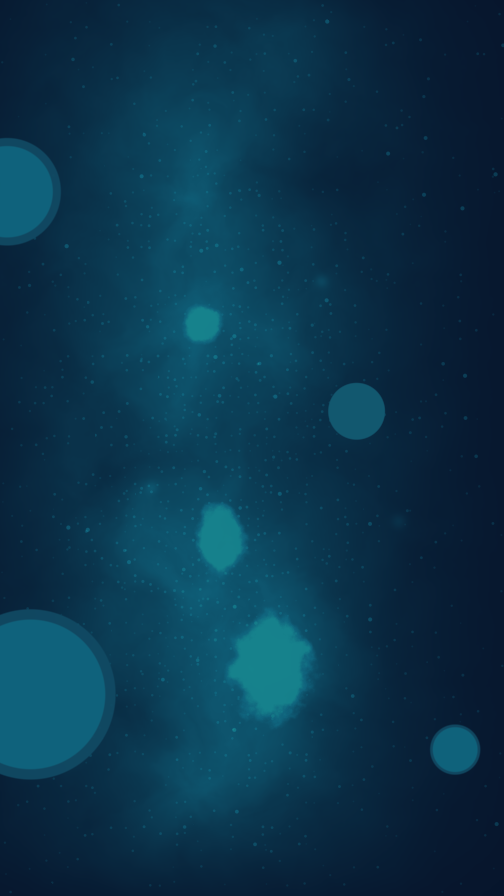
This background is drawn by a WebGL 2 fragment shader. Its source:

```glsl
#version 300 es
precision highp float;
// Teal nebula on a night sky, with dust, stars and four flat moons.
// A scalar light field (soft glows shaped by gradient noise) is mapped
// through a colour ramp; stars and anti-aliased discs are laid on top.

uniform vec2 u_resolution;
out vec4 fragColor;

const vec3 NIGHT = vec3(0.025, 0.08, 0.17);
const vec3 OCEAN = vec3(0.06, 0.39, 0.49);
const vec3 TEAL = vec3(0.09, 0.53, 0.56);
const vec3 RIM = vec3(0.065, 0.29, 0.39);
const vec3 HAZE = vec3(0.07, 0.35, 0.44);

vec2 hash2(vec2 p) {
  vec3 q = fract(p.xyx * vec3(0.1031, 0.1030, 0.0973));
  q += dot(q, q.yzx + 33.33);
  return fract((q.xx + q.yz) * q.zy);
}

float cornerSlope(vec2 cell, vec2 corner, vec2 f) {
  return dot(hash2(cell + corner + 57.0) * 2.0 - 1.0, f - corner);
}

// Gradient noise, roughly -0.7 to 0.7
float noise(vec2 p) {
  vec2 i = floor(p), f = p - i;
  vec2 w = f * f * f * (f * (f * 6.0 - 15.0) + 10.0);
  float low = mix(cornerSlope(i, vec2(0, 0), f), cornerSlope(i, vec2(1, 0), f), w.x);
  float high = mix(cornerSlope(i, vec2(0, 1), f), cornerSlope(i, vec2(1, 1), f), w.x);
  return mix(low, high, w.y);
}

float fbm(vec2 p) {
  float sum = 0.0, amp = 0.6;
  for (int k = 0; k < 5; k++) {
    sum += amp * noise(p);
    p = mat2(1.6, 1.2, -1.2, 1.6) * p + 7.3;
    amp *= 0.5;
  }
  return sum;
}

float glow(vec2 p, vec2 center, vec2 radius) {
  vec2 d = (p - center) / radius;
  return exp(-dot(d, d));
}

// Bright clot with a ragged edge
float core(vec2 p, vec2 center, vec2 radius, float ragged) {
  float d = length((p - center) / radius) + ragged;
  return 1.0 - smoothstep(0.75, 1.2, d);
}

// One jittered star per grid cell, kept when its hash is below density
float stars(vec2 p, float cells, float density, float radius, float px) {
  vec2 g = p * cells, id = floor(g);
  vec2 spot = 0.25 + 0.5 * hash2(id + 11.0);
  vec2 pick = hash2(id + 83.0);
  float d = length(g - id - spot) / cells;
  float size = radius * mix(0.6, 1.3, pick.y);
  float dot_ = 1.0 - smoothstep(size - px * 0.6, size + px * 0.8, d);
  return dot_ * step(pick.x, density) * mix(0.35, 1.0, pick.y);
}

float disc(vec2 p, vec2 center, float radius, float px) {
  return 1.0 - smoothstep(-px, px, length(p - center) - radius);
}

vec3 moon(vec3 col, vec2 p, vec2 center, float outer, float inner, vec3 fill, float px) {
  col = mix(col, RIM, 0.92 * disc(p, center, outer, px));
  return mix(col, fill, 0.95 * disc(p, center, inner, px));
}

// Broad column of light plus local glows and dark lanes
float nebula(vec2 p, vec2 q) {
  float light = 0.41 * glow(p, vec2(0.23, 0.5), vec2(0.205, 2.0));
  light += 0.17 * glow(q, vec2(0.22, 0.79), vec2(0.055, 0.075));
  light += 0.12 * glow(q, vec2(0.31, 0.95), vec2(0.06, 0.06));
  light += 0.20 * glow(q, vec2(0.215, 0.635), vec2(0.07, 0.07));
  light += 0.12 * glow(q, vec2(0.312, 0.60), vec2(0.032, 0.04));
  light += 0.16 * glow(q, vec2(0.21, 0.39), vec2(0.09, 0.075));
  light += 0.28 * glow(q, vec2(0.29, 0.265), vec2(0.075, 0.095));
  light += 0.17 * glow(q, vec2(0.225, 0.125), vec2(0.08, 0.06));
  light -= 0.11 * glow(q, vec2(0.35, 0.80), vec2(0.07, 0.07));
  light -= 0.11 * glow(q, vec2(0.15, 0.475), vec2(0.06, 0.035));
  light -= 0.10 * glow(q, vec2(0.32, 0.485), vec2(0.06, 0.05));
  light -= 0.08 * glow(q, vec2(0.14, 0.19), vec2(0.05, 0.05));
  return light * smoothstep(-0.08, 0.17, p.y) * smoothstep(1.22, 0.8, p.y);
}

void main() {
  float px = 1.0 / u_resolution.y;
  vec2 p = gl_FragCoord.xy * px;

  // Clouds
  vec2 warp = vec2(fbm(p * 9.0), fbm(p * 9.0 + 31.0));
  float cloud = fbm(p * 13.0 + warp);
  float light = nebula(p, p + 0.045 * warp);
  light *= 1.0 + 0.45 * cloud;

  // Clots
  float ragged = 0.7 * fbm(p * 38.0);
  float clot = core(p, vec2(0.225, 0.638), vec2(0.022, 0.020), ragged);
  clot = max(clot, core(p, vec2(0.245, 0.398), vec2(0.026, 0.037), ragged));
  clot = max(clot, core(p, vec2(0.302, 0.255), vec2(0.043, 0.056), ragged));
  light = mix(light, 0.96, 0.9 * clot);

  // Stars, denser where the column is bright
  float band = glow(p, vec2(0.25, 0.46), vec2(0.15, 0.36));
  float spark = 0.22 * stars(p, 110.0, 0.05 + 0.5 * band, 0.0011, px);
  spark += 0.32 * stars(p + 0.37, 48.0, 0.04 + 0.22 * band, 0.0017, px);
  spark += 0.14 * glow(p, vec2(0.359, 0.686), vec2(0.007));
  spark += 0.14 * glow(p, vec2(0.169, 0.456), vec2(0.007));
  spark += 0.10 * glow(p, vec2(0.445, 0.418), vec2(0.008));
  light = clamp(light + spark * (1.0 - clot), 0.0, 1.0);

  vec3 col = mix(NIGHT, OCEAN, min(light / 0.7, 1.0));
  col = mix(col, TEAL, smoothstep(0.7, 1.0, light));

  // Moons
  col = moon(col, p, vec2(0.008, 0.786), 0.060, 0.051, OCEAN, px);
  col = moon(col, p, vec2(0.034, 0.225), 0.095, 0.0835, OCEAN, px);
  col = moon(col, p, vec2(0.508, 0.1634), 0.028, 0.025, OCEAN, px);
  col = moon(col, p, vec2(0.398, 0.541), 0.0315, 0.0315, HAZE, px);
  fragColor = vec4(col, 1.0);
}
```
